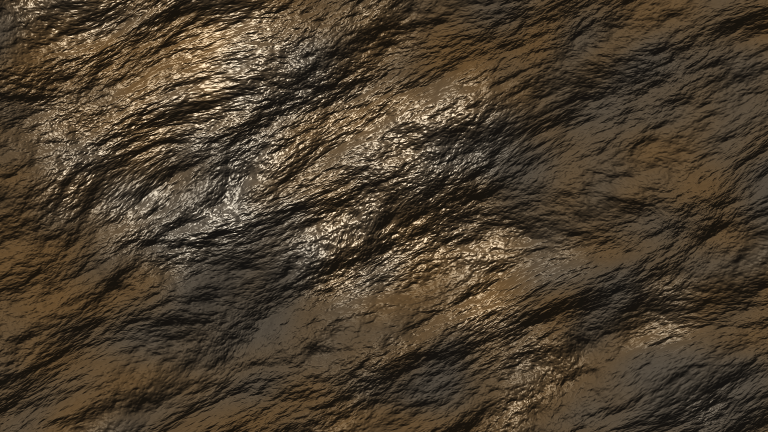
A Shadertoy shader for this texture:

```glsl
// Wet, rough brown rock with slanted grain, dark hollows and glossy patches.

const vec3 OCHRE_ROCK = vec3(0.385, 0.290, 0.175);
const vec3 GRAY_ROCK  = vec3(0.315, 0.283, 0.240);
const vec3 GLINT      = vec3(0.96, 0.94, 0.88);
const vec3 LIGHT_DIR  = vec3(-0.32, 0.64, 0.70);
const float GRAIN_ANGLE = 0.40;
const int OCTAVES = 7;

vec2 rotate(vec2 p, float angle) {
    float c = cos(angle), s = sin(angle);
    return vec2(c * p.x + s * p.y, c * p.y - s * p.x);
}

// Random gradient in [-1, 1] for a lattice cell
vec2 hashGradient(vec2 cell) {
    vec3 h = fract(cell.xyx * vec3(0.1031, 0.1030, 0.0973));
    h += dot(h, h.yzx + 33.33);
    return 2.0 * fract((h.xx + h.yz) * h.zy) - 1.0;
}

float gradientNoise(vec2 p) {
    vec2 i = floor(p), f = fract(p);
    vec2 u = f * f * f * (f * (f * 6.0 - 15.0) + 10.0);
    vec2 e = vec2(0.0, 1.0);
    float a = dot(hashGradient(i), f);
    float b = dot(hashGradient(i + e.yx), f - e.yx);
    float c = dot(hashGradient(i + e.xy), f - e.xy);
    float d = dot(hashGradient(i + e.yy), f - e.yy);
    return mix(mix(a, b, u.x), mix(c, d, u.x), u.y);
}

// Relief stretched along the grain; only the finer octaves are creased
float rockHeight(vec2 p, float amplitude) {
    vec2 q = rotate(p, GRAIN_ANGLE) * vec2(1.9, 3.7) + 23.3;
    q += 0.25 * vec2(gradientNoise(q * 1.3), gradientNoise(q * 1.3 + 41.7));
    float height = 0.0;
    for (int i = 0; i < OCTAVES; i++) {
        float n = gradientNoise(q);
        float crease = 0.55 * smoothstep(0.0, 4.0, float(i));
        height += amplitude * (n - crease * abs(n));
        q = rotate(q, i % 2 == 0 ? 0.16 : -0.16) * 2.03 + vec2(13.7, 7.9);
        amplitude *= 0.52;
    }
    return height;
}

vec3 rockNormal(vec2 p, float amplitude, float stepSize) {
    float h = rockHeight(p, amplitude);
    float dx = rockHeight(p + vec2(stepSize, 0.0), amplitude) - h;
    float dy = rockHeight(p + vec2(0.0, stepSize), amplitude) - h;
    return normalize(vec3(-dx, -dy, stepSize));
}

// Wetness: one broad slanted pool of sheen, broken up by noise
float glossMask(vec2 p, vec2 center) {
    vec2 d = rotate(p - center, -0.55) * vec2(1.35, 3.0);
    vec2 q = rotate(p, GRAIN_ANGLE) * vec2(3.0, 5.0) + 5.2;
    float patches = gradientNoise(q) + 0.5 * gradientNoise(q * 2.3);
    return smoothstep(0.15, 0.85, exp(-dot(d, d)) + 0.8 * patches);
}

vec3 rockAlbedo(vec2 p) {
    vec2 q = rotate(p, GRAIN_ANGLE) * vec2(2.2, 3.4);
    float stain = gradientNoise(q + 9.1) + 0.5 * gradientNoise(q * 3.1 + 2.6);
    return mix(GRAY_ROCK, OCHRE_ROCK, smoothstep(-0.45, 0.45, stain));
}

vec3 shadeRock(vec2 p) {
    vec3 normal = rockNormal(p, 0.105, 0.0012);
    vec3 light = normalize(LIGHT_DIR);
    vec3 halfway = normalize(light + vec3(0.0, 0.0, 1.0));
    float diffuse = max(dot(normal, light), 0.0);
    float sheen = pow(max(dot(normal, halfway), 0.0), 30.0);
    float gloss = glossMask(p, vec2(0.62, 0.72));
    vec3 color = rockAlbedo(p) * (0.24 + (0.80 + 0.15 * gloss) * diffuse);
    return color + GLINT * sheen * (0.03 + 0.72 * gloss);
}

void mainImage(out vec4 fragColor, in vec2 fragCoord) {
    // Four samples per pixel keep the fine creases smooth
    vec3 color = vec3(0.0);
    for (int i = 0; i < 4; i++) {
        vec2 offset = vec2(i % 2, i / 2) * 0.5 - 0.25;
        color += shadeRock((fragCoord + offset) / iResolution.y);
    }
    fragColor = vec4(min(color * 0.25, 1.0), 1.0);
}
```
